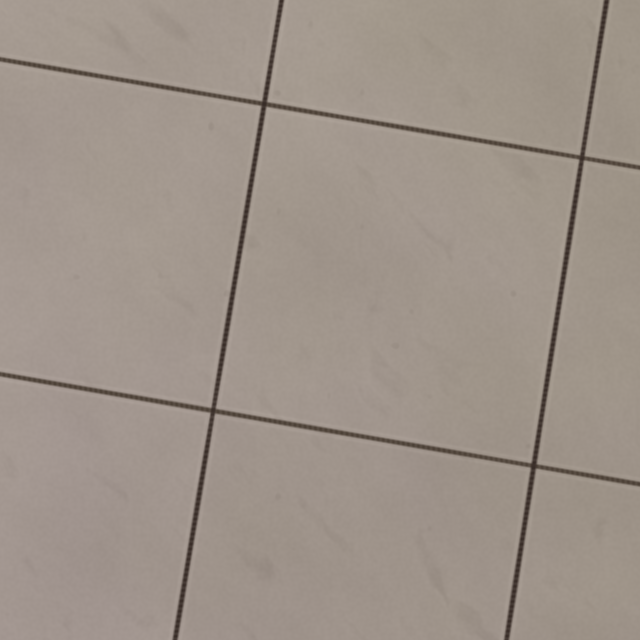
This texture is drawn by a WebGL 2 fragment shader. Its source:

```glsl
#version 300 es
precision highp float;
// Pale, faintly clouded stone floor tiles with thin dark joints, seen slightly askew.

uniform vec2 u_resolution;
out vec4 outColor;

// Colours
const vec3 STONE       = vec3(0.627, 0.588, 0.555);
const vec3 JOINT_DARK  = vec3(0.215, 0.170, 0.150); // steep joints
const vec3 JOINT_BROWN = vec3(0.295, 0.250, 0.210); // shallow joints
const vec3 WARM_TINT   = vec3(0.004, 0.004, -0.012);
const vec3 MAUVE_TINT  = vec3(0.003, -0.006, 0.004);

// Tile grid: start of the first joint, its slope, spacing and spacing change
const vec4 STEEP   = vec4(0.2735, 0.1665, 0.518, -0.010);
const vec4 SHALLOW = vec4(0.4154, -0.1720, 0.492, 0.0026);
const float SKEW_COS = 0.986;

// Joint profile
const float JOINT_CORE  = 0.0010;
const float STEEP_EDGE  = 0.0062;
const float SHALLOW_EDGE = 0.0058;
const float HALO_OFFSET = 0.0085;
const float HALO_WIDTH  = 0.0025;
const float HALO_GAIN   = 0.022;
const float BEAD_RATE   = 125.0;
const float BEAD_DEPTH  = 0.14;

// Stone wear
const float CLOUD_GAIN = 0.045;
const float VEIN_GAIN  = 0.040;
const float GRAIN_GAIN = 0.012;
const float TILE_GAIN  = 0.006;
const vec2 LIGHT_SLOPE = vec2(-0.026, 0.012);
const vec2 VEIN_DIR    = vec2(0.60, -0.80);

float hash(vec2 p) {
    vec3 q = fract(p.xyx * vec3(0.1031, 0.1030, 0.0973));
    q += dot(q, q.yzx + 33.33);
    return fract((q.x + q.y) * q.z);
}

vec2 gradientAt(vec2 cell) {
    float angle = 6.28318 * hash(cell + 71.0);
    return vec2(cos(angle), sin(angle));
}

float gradientNoise(vec2 p) {
    vec2 i = floor(p), f = p - i;
    vec2 w = f * f * f * (f * (f * 6.0 - 15.0) + 10.0);
    vec2 e = vec2(1.0, 0.0);
    float low  = mix(dot(gradientAt(i), f), dot(gradientAt(i + e), f - e), w.x);
    float high = mix(dot(gradientAt(i + e.yx), f - e.yx),
                     dot(gradientAt(i + 1.0), f - 1.0), w.x);
    return mix(low, high, w.y);
}

float fbm(vec2 p) {
    float sum = 0.0, gain = 0.5;
    for (int k = 0; k < 4; k++) {
        sum += gain * gradientNoise(p);
        p = mat2(1.6, 1.2, -1.2, 1.6) * p + 17.3;
        gain *= 0.5;
    }
    return sum;
}

// Grid coordinate (x) and local joint spacing (y)
vec2 gridAxis(float across, float along, vec4 axis) {
    float spacing = axis.z + axis.w * along;
    return vec2((across - axis.x - axis.y * along) / spacing, spacing);
}

float jointDistance(vec2 axis) {
    return abs(axis.x - round(axis.x)) * axis.y * SKEW_COS;
}

// Soft joint, broken into faint beads and uneven stretches along its length
float jointMask(float d, float along, float id, float edge, float pixel) {
    float wear = gradientNoise(vec2(along * 7.0, id * 9.7 + 3.5));
    float bead = 0.5 + 0.5 * sin(6.28318 * BEAD_RATE * along + 4.0 * wear);
    float width = max(edge * (1.0 + 0.2 * wear), JOINT_CORE + pixel);
    float mask = 1.0 - smoothstep(JOINT_CORE, width, d);
    return mask * (1.0 - BEAD_DEPTH * bead + 0.15 * min(wear, 0.0));
}

float halo(float d) {
    float t = (d - HALO_OFFSET) / HALO_WIDTH;
    return exp(-t * t);
}

vec3 stoneColor(vec2 p, vec2 tile) {
    vec2 v = vec2(dot(p, VEIN_DIR), dot(p, vec2(-VEIN_DIR.y, VEIN_DIR.x)));
    float cloud = fbm(p * 3.2 + 5.0);
    float vein = fbm(v * vec2(7.0, 17.0) + 1.5 * cloud + tile * 13.0);
    float smudge = smoothstep(0.12, 0.42, vein);
    float grain = gradientNoise(p * 150.0) + 0.6 * gradientNoise(p * 67.0);
    float speck = smoothstep(0.50, 0.66, gradientNoise(p * 38.0 + 9.0));
    float tone = dot(p - 0.5, LIGHT_SLOPE) + CLOUD_GAIN * cloud
               + VEIN_GAIN * (0.5 * vein - smudge) + GRAIN_GAIN * grain
               - 0.03 * speck + TILE_GAIN * (hash(tile + 40.0) - 0.5);
    float warmth = clamp(0.6 * p.x + 0.5 * p.y + 0.7 * fbm(p * 4.0 + 31.0), 0.0, 1.0);
    return STONE + tone + mix(MAUVE_TINT, WARM_TINT, warmth);
}

void main() {
    float shortSide = min(u_resolution.x, u_resolution.y);
    vec2 p = gl_FragCoord.xy / shortSide;
    float pixel = 1.0 / shortSide;

    vec2 steep = gridAxis(p.x, p.y, STEEP);
    vec2 shallow = gridAxis(p.y, p.x, SHALLOW);
    float dSteep = jointDistance(steep), dShallow = jointDistance(shallow);

    vec3 color = stoneColor(p, floor(vec2(steep.x, shallow.x)));
    color += HALO_GAIN * max(halo(dSteep), halo(dShallow));
    color = mix(color, JOINT_BROWN,
                jointMask(dShallow, p.x, round(shallow.x), SHALLOW_EDGE, pixel));
    color = mix(color, JOINT_DARK,
                jointMask(dSteep, p.y, round(steep.x) + 5.0, STEEP_EDGE, pixel));
    outColor = vec4(color, 1.0);
}
```
